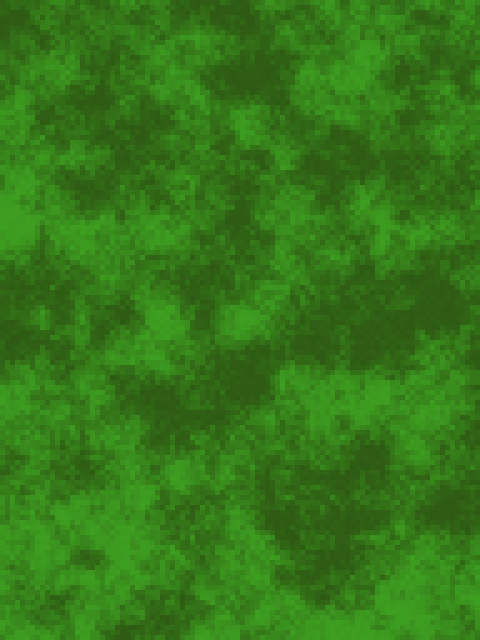
A Shadertoy shader for this texture:

```glsl
const float CELLS_ACROSS = 96.0;
const float PATCH_CELLS = 16.0;
const int OCTAVES = 5;
const float GRAIN = 0.06;
const vec3 DARK_GREEN = vec3(0.18, 0.352, 0.074);
const vec3 LIGHT_GREEN = vec3(0.24, 0.625, 0.127);

float hash(vec2 p, float seed) {
    vec3 q = fract(vec3(p.xyx + seed * 17.3) * 0.1031);
    q += dot(q, q.yzx + 33.33);
    return fract((q.x + q.y) * q.z);
}

float valueNoise(vec2 p, float seed) {
    vec2 corner = floor(p);
    vec2 f = p - corner;
    vec2 w = f * f * (3.0 - 2.0 * f);
    float low = mix(hash(corner, seed), hash(corner + vec2(1, 0), seed), w.x);
    float high = mix(hash(corner + vec2(0, 1), seed), hash(corner + vec2(1, 1), seed), w.x);
    return mix(low, high, w.y);
}

// Layered noise from broad patches down to single cells
float mottle(vec2 cell, float patchSize, float gain) {
    float sum = 0.0, total = 0.0, weight = 1.0;
    for (int i = 0; i < OCTAVES; i++) {
        sum += weight * valueNoise(cell / patchSize, float(i) + 1.0);
        total += weight;
        weight *= gain;
        patchSize *= 0.5;
    }
    return sum / total;
}

// Spreads the tones evenly between the two greens, with a little grain per cell
vec3 grassColor(vec2 cell) {
    float tone = smoothstep(0.3, 0.7, mottle(cell, PATCH_CELLS, 0.8));
    tone = mix(tone, hash(cell, 9.0), GRAIN);
    return mix(DARK_GREEN, LIGHT_GREEN, tone);
}

void mainImage(out vec4 fragColor, in vec2 fragCoord) {
    // Four samples per pixel smooth the cell borders
    vec3 color = vec3(0.0);
    for (int i = 0; i < 4; i++) {
        vec2 offset = vec2(i % 2, i / 2) * 0.5 - 0.25;
        vec2 cell = floor((fragCoord + offset) / iResolution.x * CELLS_ACROSS);
        color += 0.25 * grassColor(cell);
    }
    fragColor = vec4(color, 1.0);
}
```
